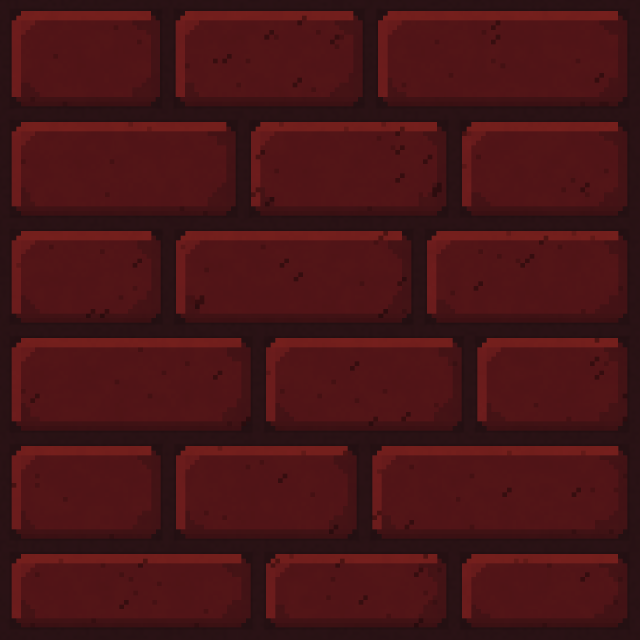
Write a WebGL 2 fragment shader that draws this texture.

```glsl
#version 300 es
precision highp float;
// Dark red brick wall in chunky pixel-art style: six courses of three uneven bricks.
// Each brick gets its own grid of square cells; stepped corners, bevels and
// chips are chosen per cell, and a small supersampling loop smooths the edges.
uniform vec2 u_resolution;
out vec4 fragColor;

const float WALL = 768.0;      // wall units across the canvas
const float HALF_JOINT = 9.3;  // half the mortar width
const vec3 MORTAR = vec3(0.16, 0.07, 0.08);
const vec3 FACE = vec3(0.32, 0.08, 0.09);
const vec3 SHADE = vec3(0.25, 0.07, 0.08);
const vec3 LEFT_LIGHT = vec3(0.42, 0.11, 0.11);
const vec3 TOP_LIGHT = vec3(0.45, 0.12, 0.11);

// Centre lines of the mortar: course boundaries downward, then two joints per course
const float COURSES[7] = float[7](3.7, 137.0, 268.0, 396.5, 526.0, 655.5, 762.3);
const vec2 JOINTS[6] = vec2[6](
  vec2(201.5, 444.5), vec2(292.0, 545.0), vec2(202.0, 503.0),
  vec2(310.0, 563.5), vec2(202.0, 437.5), vec2(310.0, 545.0));

float hash(vec2 p) {
  vec3 q = fract(p.xyx * vec3(0.1031, 0.1030, 0.0973));
  q += dot(q, q.yzx + 33.33);
  return fract((q.x + q.y) * q.z);
}

float noise(vec2 p) {
  vec2 i = floor(p), f = fract(p);
  f = f * f * (3.0 - 2.0 * f);
  return mix(mix(hash(i), hash(i + vec2(1, 0)), f.x),
             mix(hash(i + vec2(0, 1)), hash(i + vec2(1, 1)), f.x), f.y);
}

vec3 mortar(vec2 p, vec2 lo, vec2 hi) {
  vec2 d = max(lo - p, p - hi);
  float rim = 1.0 - smoothstep(1.0, 4.0, max(d.x, d.y));
  return MORTAR * (0.96 + 0.08 * noise(p / 5.0)) * (1.0 - 0.12 * rim);
}

// Bevel colour from the cell's distance to the left/top (a) and right/bottom (b)
vec3 bevel(vec2 a, vec2 b, float ragged) {
  if (b.y < 2.0) return SHADE * (b.y < 1.0 ? 0.92 : 1.0);
  if (b.x < 2.0 && a.y >= 1.0) return SHADE * 1.04;
  if (a.y < 2.0) return TOP_LIGHT;
  if (a.x < 2.0) return LEFT_LIGHT;
  if (a.x + a.y < 7.0) return mix(LEFT_LIGHT, FACE, 0.2);
  float corner = min(b.x + b.y - 1.0, min(b.x + a.y, a.x + b.y));
  return corner + 2.0 * ragged < 8.0 ? mix(SHADE, FACE, 0.25) : FACE;
}

// Dark chips: single cells, diagonal pairs, and fainter pits
float chips(vec2 cell, vec2 seed) {
  vec2 id = cell + seed;
  float pair = max(hash(id), hash(id + vec2(1, -1)));
  if (pair > 0.9955) return 0.66;
  return hash(id + 71.0) > 0.99 ? 0.84 : 1.0;
}

vec3 wall(vec2 p) {
  // Find the course and the brick around this point
  int row = 0;
  for (int i = 1; i < 6; i++) if (p.y > COURSES[i]) row = i;
  vec2 j = JOINTS[row];
  vec2 span = p.x < j.x ? vec2(4.7, j.x)
            : p.x < j.y ? j : vec2(j.y, 762.3);
  vec2 lo = vec2(span.x, COURSES[row]) + HALF_JOINT;
  vec2 hi = vec2(span.y, COURSES[row + 1]) - HALF_JOINT;

  // Split the brick into whole cells
  vec2 count = round((hi - lo) / 5.6);
  vec2 a = floor((p - lo) / (hi - lo) * count);
  vec2 b = count - 1.0 - a;
  vec2 nearest = min(a, b);
  if (min(nearest.x, nearest.y) < 0.0 || nearest.x + nearest.y < 2.0)
    return mortar(p, lo, hi);

  // Bevel, chips and faint grain
  vec2 seed = floor(lo) * 1.7 + float(row) * 37.0;
  vec3 color = bevel(a, b, hash(a + seed + 19.0));
  float grain = 0.97 + 0.04 * noise(p / 16.0) + 0.02 * hash(a + seed + 5.0);
  return color * grain * chips(a, seed);
}

void main() {
  vec3 sum = vec3(0.0);
  for (int k = 0; k < 9; k++) {
    vec2 offset = (vec2(k % 3, k / 3) - 1.0) / 3.0;
    vec2 uv = (gl_FragCoord.xy + offset) / u_resolution;
    sum += wall(vec2(uv.x, 1.0 - uv.y) * WALL);
  }
  fragColor = vec4(sum / 9.0, 1.0);
}
```
